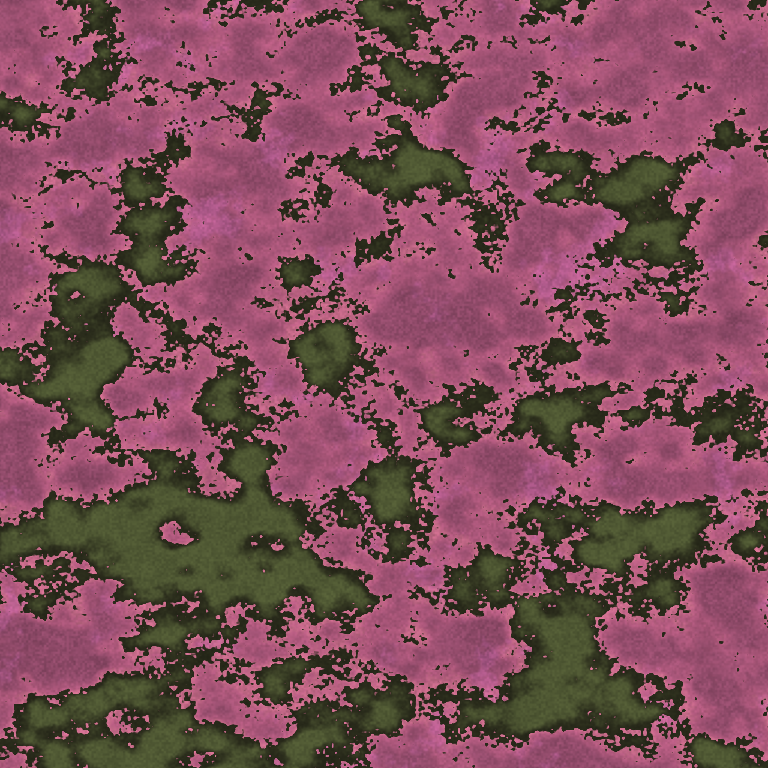
Write a WebGL 1 fragment shader that draws this texture.

```glsl
precision highp float;
// Ragged pink crust broken by dark olive pools. A rough fractal height field
// is cut at one level: above it lies pink, paling towards its torn rim; below
// it lies olive, shaded at the rim and greener in the depth of each pool.

uniform vec2 u_resolution;

float hash(vec2 p) {
  vec3 q = fract(p.xyx * vec3(0.1031, 0.1030, 0.0973));
  q += dot(q, q.yzx + 33.33);
  return fract((q.x + q.y) * q.z);
}

// Value noise centred on zero, from -0.5 to 0.5.
float noise(vec2 p) {
  vec2 cell = floor(p);
  vec2 f = fract(p);
  f = f * f * f * (f * (f * 6.0 - 15.0) + 10.0);
  float low = mix(hash(cell), hash(cell + vec2(1.0, 0.0)), f.x);
  float high = mix(hash(cell + vec2(0.0, 1.0)), hash(cell + vec2(1.0)), f.x);
  return mix(low, high, f.y) - 0.5;
}

// Fractal sum: x holds all octaves, y only the three broadest.
vec2 fbm(vec2 p, float gain) {
  vec2 sum = vec2(0.0);
  float amplitude = 1.0;
  for (int i = 0; i < 5; i++) {
    float layer = amplitude * noise(p);
    sum += vec2(layer, i < 3 ? layer : 0.0);
    p = mat2(0.8, 0.6, -0.6, 0.8) * p * 2.03 + vec2(17.3, 41.7);
    amplitude *= gain;
  }
  return sum;
}

void main() {
  vec2 uv = gl_FragCoord.xy / u_resolution.y;

  // Height above the cut; the fine grain tears up the rim.
  vec2 field = fbm(uv * vec2(9.5, 13.0) + 5.0, 0.72) + 0.095;
  float height = field.x + 0.38 * noise(uv * 256.0 + 91.0);
  float broad = mix(field.y, height, 0.25);

  // Fine and broad mottling shared by both materials.
  float speckle = noise(uv * 340.0 + 37.0);
  float mottle = fbm(uv * vec2(22.0, 27.0) + 63.0, 0.8).x;

  // Pink crust: pale rim, mauve heart, faint violet bloom.
  float inward = broad + 0.16 * mottle + 0.12 * speckle;
  vec3 pink = mix(vec3(0.79, 0.425, 0.545), vec3(0.69, 0.35, 0.49),
                  smoothstep(0.0, 0.22, inward));
  pink = mix(pink, vec3(0.56, 0.29, 0.41), smoothstep(0.18, 0.56, inward));
  float bloom = smoothstep(0.25, 0.75, fbm(uv * 14.0 + 120.0, 0.7).x);
  pink = mix(pink, vec3(0.76, 0.39, 0.64), 0.5 * bloom);
  pink *= 1.0 + 0.2 * speckle + 0.08 * mottle;

  // Olive pools: shadow beneath the rim, moss green in the middle.
  float depth = -broad + 0.04 * mottle;
  vec3 olive = mix(vec3(0.155, 0.16, 0.10), vec3(0.31, 0.345, 0.20),
                   smoothstep(0.10, 0.50, depth));
  olive *= 1.0 + 0.18 * speckle + 0.06 * mottle;

  float crust = smoothstep(-0.04, 0.04, height);
  gl_FragColor = vec4(mix(olive, pink, crust), 1.0);
}
```
